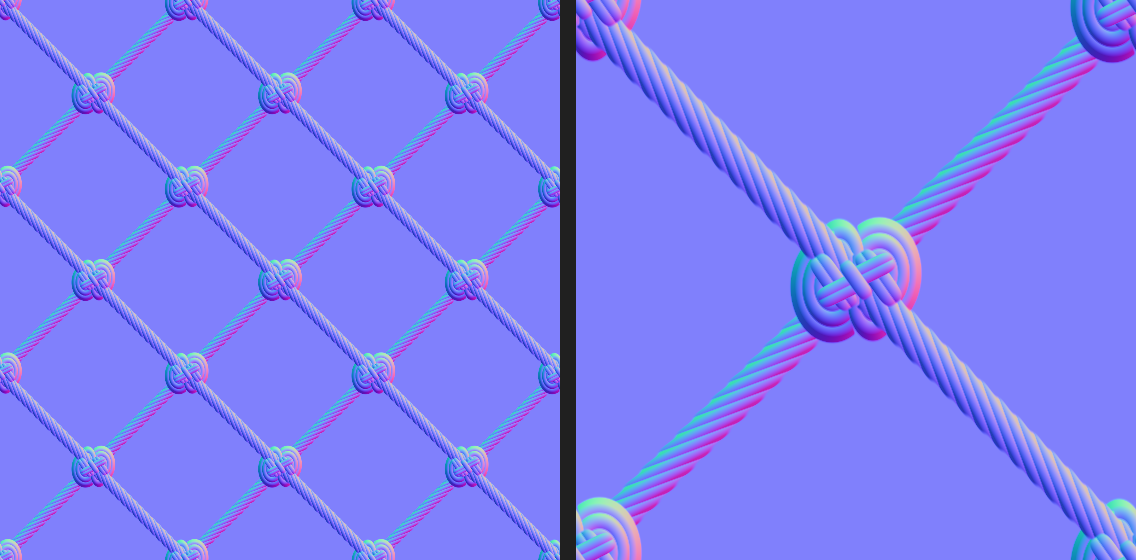
Left, the full canvas; right, a detail of the centre.
A three.js fragment shader for this texture map:

```glsl
// Tangent-space normal map of a knotted rope net: three by three repeats, each
// with a knot at its centre and corners. Every part yields a surface tilt and
// a coverage, and the parts are layered from the back to the front.
varying vec2 vUv;

const float REPEATS = 3.0;
const float STRANDS = 16.0;      // twists between neighbouring knots
const float TWIST_SLOPE = 2.2;   // how far a strand runs along per step across
const float ROPE_RADIUS = 0.031;
const float KNOT_BULGE = 4.2;    // tilt of the whole knot per unit from its middle
const float EDGE = 0.005;        // edge softness in repeat units

float inside(float dist) {
  return smoothstep(-0.5 * EDGE, 0.5 * EDGE, dist);
}

vec2 leftOf(vec2 dir) {
  return vec2(-dir.y, dir.x);
}

// Sideways tilt of one round cord, -1 to 1, softened in the crevices.
float cordTilt(float phase) {
  float s = fract(phase) - 0.5;
  return 2.0 * s * smoothstep(0.5, 0.42, abs(s));
}

// Each part is vec3(tilt x, tilt y, coverage).
vec2 layer(vec2 under, vec3 part) {
  return mix(under, part.xy, part.z);
}

// Twisted rope through the knot, left open within the given gap.
vec3 rope(vec2 q, vec2 dir, float gap) {
  vec2 side = leftOf(dir);
  float along = dot(q, dir);
  float across = dot(q, side);
  float phase = STRANDS * sqrt(2.0) * (along + across * TWIST_SLOPE);
  vec2 ridge = normalize(dir + side * TWIST_SLOPE);
  float radius = ROPE_RADIUS + 0.0015 * sin(6.28318 * phase);
  vec2 tilt = side * (across / ROPE_RADIUS) * 0.78 + ridge * cordTilt(phase) * 0.55;
  return vec3(tilt, inside(radius - abs(across)) * inside(abs(along) - gap));
}

// Parallel cords bent along an ellipse, kept on the side that faces outward.
vec3 loopCords(vec2 q, vec2 centre, vec2 axes, float inner, float cords, vec2 facing) {
  vec2 d = (q - centre) / axes;
  float band = (length(d) - inner) / (1.0 - inner);
  float across = 2.0 * band - 1.0;
  vec2 outward = normalize(d / axes + 1e-5);
  float halfWidth = 0.5 * (1.0 - inner) * min(axes.x, axes.y);
  float cover = inside((1.0 - abs(across)) * halfWidth) * inside(dot(q - centre, facing) + 0.022);
  return vec3(outward * (across * 0.4 + cordTilt(band * cords) * 0.6), cover);
}

// Short straight cords that dip at both ends.
vec3 strap(vec2 q, vec2 dir, vec2 halfSize, float cords) {
  vec2 side = leftOf(dir);
  vec2 r = vec2(dot(q, dir), dot(q, side)) / halfSize;
  float cover = inside((1.0 - length(r * r)) * halfSize.y);
  vec2 tilt = side * (r.y * 0.4 + cordTilt((r.y * 0.5 + 0.5) * cords) * 0.55);
  return vec3(tilt + dir * r.x * r.x * r.x * 0.7, cover);
}

// Point-symmetric knot: side loops, arched loops, then the woven middle.
vec2 knotLoops(vec2 tilt, vec2 q) {
  vec2 bulge = q * KNOT_BULGE;
  for (int i = 0; i < 2; i++) {
    float turn = 1.0 - 2.0 * float(i);
    vec2 k = q * turn;
    vec3 sideLoop = loopCords(k, vec2(0.042, 0.012), vec2(0.075, 0.1), 0.16, 3.0, vec2(0.98, 0.2));
    vec3 archLoop = loopCords(k, vec2(-0.03, 0.034), vec2(0.046, 0.075), 0.05, 2.0, vec2(-0.25, 0.97));
    tilt = layer(tilt, vec3(sideLoop.xy * turn + bulge, sideLoop.z));
    tilt = layer(tilt, vec3(archLoop.xy * turn + bulge, archLoop.z));
  }
  return tilt;
}

vec2 knotWeave(vec2 tilt, vec2 q) {
  vec2 rising = normalize(vec2(1.0, 0.5));
  vec2 falling = normalize(vec2(0.7, -1.0));
  for (int i = 0; i < 2; i++) {
    float turn = 1.0 - 2.0 * float(i);
    tilt = layer(tilt, strap(q - turn * vec2(0.04, 0.004), falling, vec2(0.055, 0.021), 2.0));
  }
  for (int i = 0; i < 2; i++) {
    float turn = 1.0 - 2.0 * float(i);
    tilt = layer(tilt, strap(q - turn * vec2(0.028, 0.018), rising, vec2(0.042, 0.019), 2.0));
  }
  return layer(tilt, strap(q, falling, vec2(0.038, 0.014), 1.0));
}

// Offset to the nearest knot, at repeat corners and centres.
vec2 nearestKnot(vec2 p) {
  vec2 corner = fract(p + 0.5) - 0.5;
  vec2 centre = fract(p) - 0.5;
  return dot(corner, corner) < dot(centre, centre) ? corner : centre;
}

void main() {
  vec2 q = nearestKnot(vUv * REPEATS);
  vec2 diagonal = vec2(sqrt(0.5));

  vec2 tilt = layer(vec2(0.0), rope(q, diagonal, 0.0));
  tilt = knotLoops(tilt, q);
  tilt = layer(tilt, rope(q, diagonal * vec2(1.0, -1.0), 0.035));
  tilt = knotWeave(tilt, q);

  // Keep the normal on the unit sphere and encode it as colour.
  tilt *= min(1.0, 0.9 / max(length(tilt), 1e-4));
  vec3 normal = vec3(tilt, sqrt(1.0 - dot(tilt, tilt)));
  gl_FragColor = vec4(normal * vec3(0.5, 0.5, 0.495) + vec3(0.5, 0.5, 0.495), 1.0);
}
```
